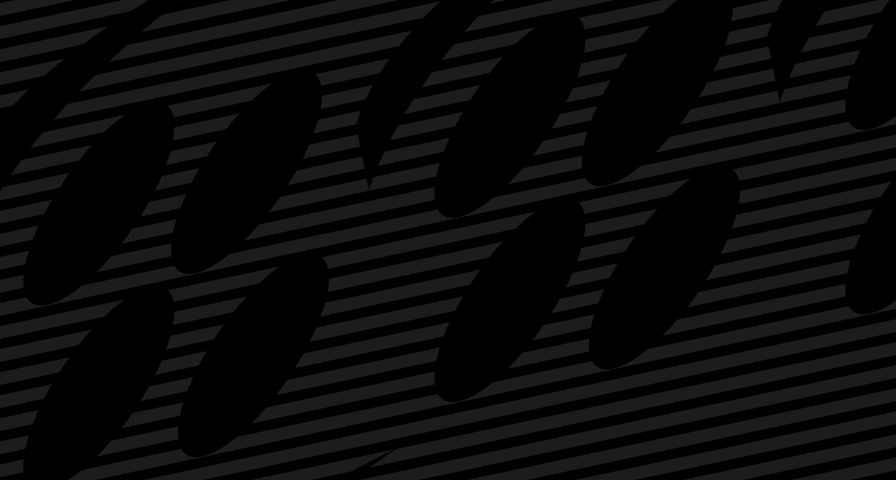
A Shadertoy shader for this pattern:

```glsl
const vec2 CELL_STEP = vec2(351.0, -75.0);

// Signed distance to a slanted ellipse, first-order estimate
float slantedEllipse(vec2 p) {
    const float slant = 0.76;
    vec2 radii = vec2(64.5, 87.0);
    vec2 u = p / radii;
    vec2 halfGradient = u + slant * u.yx;
    float q = dot(u, halfGradient);
    float k = 1.0 - slant * slant;
    return (q - k) / max(2.0 * length(halfGradient / radii), 1e-4);
}

// Curved blade between two parabolic edges, with a notched foot
float blade(vec2 p) {
    float rise = 182.0 - p.y;
    float left = rise > 0.0 ? rise * (0.30 + 0.0036 * rise) : -0.2 * rise;
    float t = max(237.0 - p.y, 0.0);
    float right = t * (0.35 + 0.0019 * t);
    return 0.6 * max(left - 47.0 - p.x, p.x + 36.0 - right);
}

float cover(float dist, float pixel) {
    return 1.0 - smoothstep(-0.7 * pixel, 0.7 * pixel, dist);
}

void mainImage(out vec4 fragColor, in vec2 fragCoord) {
    // Canvas is 410 units tall, measured downward from the top
    float pixel = 410.0 / iResolution.y;
    vec2 p = fragCoord * pixel;
    p.y = 410.0 - p.y;

    // Rising stripes
    float period = 19.7;
    float across = p.y + 0.2137 * p.x - 8.2;
    float fromCentre = abs(mod(across + 0.5 * period, period) - 0.5 * period);
    float stripe = cover((fromCentre - 0.277 * period) * 0.978, pixel);

    // Each cell steps right and up along the stripes
    vec2 q = p - CELL_STEP * floor((p.x + 49.0) / CELL_STEP.x);
    float shapes = blade(q);
    for (int row = 0; row < 2; row++) {
        for (int col = 0; col < 2; col++) {
            float c = float(col), r = float(row);
            vec2 centre = vec2(84.5, 174.0) + c * vec2(126.0, -27.0)
                        + r * vec2(0.0, 157.5) + c * r * vec2(6.0, -1.0);
            shapes = min(shapes, slantedEllipse(q - centre));
        }
    }

    // Blade tip entering from below
    shapes = min(shapes, blade(p - vec2(108.0, 440.0)));

    vec3 stripeGrey = vec3(0.11);
    fragColor = vec4(stripeGrey * stripe * (1.0 - cover(shapes, pixel)), 1.0);
}
```
